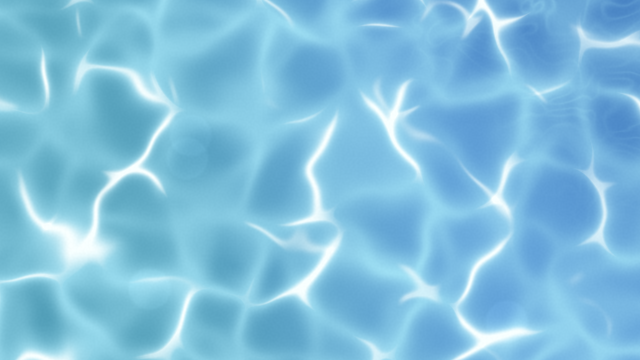
Write a Shadertoy shader that draws this texture.

```glsl
// Sunlit pool water: a net of bright caustic lines over teal to blue water.
#define CELLS 4.3          // caustic cells per canvas height
#define WARP 0.55          // bending of the net
#define ROUNDING 14.0      // higher gives sharper cell corners
#define LINE_WIDTH 0.055   // width of the brightest filaments
#define GLOW 0.74          // strength of the soft veins
#define GRAIN 0.012        // fine speckle
#define TEAL vec3(0.325, 0.625, 0.725)
#define BLUE vec3(0.385, 0.635, 0.850)
#define DEEP vec3(0.250, 0.480, 0.750)
#define LIT vec3(0.640, 0.895, 0.965)
#define WHITE vec3(0.970, 1.000, 1.000)

vec2 hash2(vec2 p) {
    vec3 h = fract(p.xyx * vec3(0.1031, 0.1030, 0.0973));
    h += dot(h, h.yzx + 33.33);
    return fract((h.xx + h.yz) * h.zy);
}

// Gradient noise, roughly -0.7 to 0.7
float gradCorner(vec2 cell, vec2 f, vec2 corner) {
    float angle = 6.2832 * hash2(cell + corner).x;
    return dot(vec2(cos(angle), sin(angle)), f - corner);
}

float noise(vec2 p) {
    vec2 i = floor(p), f = fract(p);
    vec2 u = f * f * f * (f * (f * 6.0 - 15.0) + 10.0);
    float low = mix(gradCorner(i, f, vec2(0, 0)), gradCorner(i, f, vec2(1, 0)), u.x);
    float high = mix(gradCorner(i, f, vec2(0, 1)), gradCorner(i, f, vec2(1, 1)), u.x);
    return mix(low, high, u.y);
}

vec2 noise2(vec2 p) {
    return vec2(noise(p), noise(p + vec2(37.2, 91.7)));
}

// Bend the net at two sizes
vec2 bend(vec2 p) {
    return p + WARP * noise2(p * 0.8) + 0.25 * WARP * noise2(p * 2.1 + 15.0);
}

// Smooth distance to the nearest cell wall; slightly negative at junctions
float wallGap(vec2 p) {
    vec2 cell = floor(p), f = fract(p);
    float total = 0.0, nearest = 0.0;
    for (int y = -2; y <= 2; y++) {
        for (int x = -2; x <= 2; x++) {
            vec2 offset = vec2(x, y);
            vec2 seed = offset + 0.08 + 0.84 * hash2(cell + offset + 50.0);
            float weight = exp(-ROUNDING * length(seed - f));
            total += weight;
            nearest = max(nearest, weight);
        }
    }
    return log(nearest / max(total - nearest, 1e-9)) / ROUNDING;
}

float bell(float x, float width) {
    x = max(x, 0.0) / width;
    return exp(-x * x);
}

void mainImage(out vec4 fragColor, in vec2 fragCoord) {
    vec2 uv = fragCoord / iResolution.xy;
    vec2 p = fragCoord / iResolution.y;
    vec2 q = p * CELLS;

    // Water colour: teal on the left, blue on the right, deep in the top corner
    float toBlue = smoothstep(0.12, 0.78, uv.x + 0.15 * (uv.y - 0.5));
    float corner = smoothstep(0.98, 1.55, uv.x + 0.6 * uv.y);
    vec3 color = mix(mix(TEAL, BLUE, toBlue), DEEP, corner);

    // Soft veins: a main net and a fainter, wider one beneath
    float gap = wallGap(bend(q));
    float under = wallGap(bend(q * 0.85 + vec2(21.3, 8.6)));
    float strength = clamp(0.75 + 0.9 * noise(q * 0.7 + 63.0), 0.35, 1.15);
    float veins = GLOW * strength * (0.7 * bell(gap, 0.36) + 0.3 * bell(gap, 0.15));
    float faint = 0.36 * bell(under, 0.30);
    float light = 1.0 - (1.0 - veins) * (1.0 - faint);
    light += 0.10 * noise(q * 0.6 + 5.0) + 0.05 * noise(q * 2.3 + 11.0);

    // Fine surface ripples near the deep corner
    vec2 ripple = q * vec2(3.0, 4.5) + 1.5 * noise2(q * 1.7);
    light += 0.22 * corner * bell(abs(noise(ripple)), 0.12) * (0.5 + noise(q * 1.5));
    color = mix(color, LIT, clamp(light, 0.0, 1.0) * (1.0 - 0.25 * corner));

    // Pale round lens spots
    for (int i = 0; i < 4; i++) {
        vec2 spot = hash2(vec2(float(i), 7.0)) * vec2(iResolution.x / iResolution.y, 1.0);
        float disc = 1.0 - smoothstep(0.052, 0.064, length(p - spot));
        color += 0.025 * disc;
    }

    // Bright filaments that taper and fade along the walls
    float gate = smoothstep(-0.04, 0.30, noise(q * 0.95 + vec2(9.0, 44.0)));
    float core = gate * bell(gap, 0.018 + LINE_WIDTH * gate);
    float halo = 0.42 * gate * bell(gap, 0.16);
    float stray = smoothstep(0.20, 0.42, noise(q * 1.1 + 81.0)) * bell(under, 0.05);
    color = mix(color, vec3(0.80, 0.96, 1.0), halo);
    color = mix(color, WHITE, clamp(core + 0.6 * stray, 0.0, 1.0));

    color += GRAIN * noise(p * 140.0);
    fragColor = vec4(clamp(color, 0.0, 1.0), 1.0);
}
```
